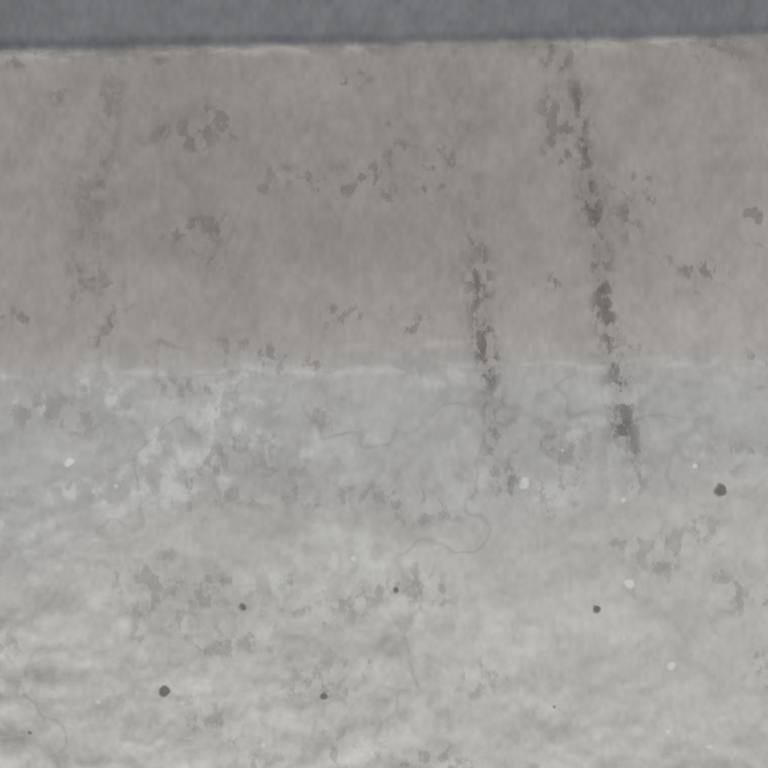
Give the GLSL for this texture, as a WebGL 1 fragment shader.

```glsl
precision highp float;
uniform vec2 u_resolution;

#define BAND_COLOR vec3(0.440, 0.447, 0.458)
#define WALL_COLOR vec3(0.562, 0.545, 0.527)
#define COOL_COLOR vec3(0.626, 0.624, 0.620)
#define PALE_COLOR vec3(0.684, 0.677, 0.655)
#define STAIN_COLOR vec3(0.390, 0.370, 0.365)
#define CHALK_COLOR vec3(0.765, 0.770, 0.765)
#define JOINT_HEIGHT 0.508
#define BAND_HEIGHT 0.932
#define GRAIN 0.026
#define SPOT_CELLS 11.0

float hash(vec2 p) {
  vec3 q = fract(vec3(p.xyx) * 0.1031);
  q += dot(q, q.yzx + 33.33);
  return fract((q.x + q.y) * q.z);
}

float noise(vec2 p) {
  vec2 i = floor(p), f = fract(p);
  f = f * f * (3.0 - 2.0 * f);
  return mix(mix(hash(i), hash(i + vec2(1.0, 0.0)), f.x),
             mix(hash(i + vec2(0.0, 1.0)), hash(i + 1.0), f.x), f.y);
}

float fbm(vec2 p) {
  float sum = 0.0, amp = 0.5;
  for (int i = 0; i < 5; i++) {
    sum += amp * noise(p);
    p = mat2(1.6, 1.2, -1.2, 1.6) * p + 7.3;
    amp *= 0.5;
  }
  return sum;
}

// Soft line of the given half width
float line(float d, float width) {
  return exp(-d * d / (width * width));
}

// Worn stain running down the wall, broken into fine flecks
float streak(vec2 p, float center, float width, float top, float bottom) {
  float wander = 0.022 * (fbm(vec2(p.y * 11.0, width * 900.0)) - 0.48);
  float body = line(p.x - center - wander, width);
  float ends = smoothstep(bottom - 0.02, bottom + 0.05, p.y)
             * (1.0 - smoothstep(top - 0.04, top + 0.01, p.y));
  float patches = smoothstep(0.3, 0.6, fbm(p * vec2(38.0, 20.0) + width * 900.0));
  float flecks = smoothstep(0.4, 0.62, fbm(p * vec2(105.0, 75.0)));
  return body * ends * (0.2 + 0.8 * patches) * (0.22 + 0.78 * flecks);
}

// Uneven pits (x) and chalk dots (y) scattered over a jittered grid
vec2 spots(vec2 p) {
  vec2 cell = floor(p * SPOT_CELLS), cover = vec2(0.0);
  float ragged = 0.004 * (noise(p * 140.0) - 0.5);
  for (int j = -1; j <= 1; j++) {
    for (int i = -1; i <= 1; i++) {
      vec2 id = cell + vec2(float(i), float(j));
      vec2 center = (id + vec2(hash(id + 3.1), hash(id + 8.7))) / SPOT_CELLS;
      float radius = mix(0.002, 0.0075, pow(hash(id + 21.4), 2.0));
      float d = length(p - center) + ragged - radius;
      float kind = step(hash(id + 40.9), 0.38);
      float present = step(hash(id + 61.3), mix(0.36, 0.03, smoothstep(0.35, 0.5, center.y)));
      cover = max(cover, (1.0 - smoothstep(-0.0025, 0.0025, d)) * present * vec2(kind, 1.0 - kind));
    }
  }
  return cover;
}

void main() {
  vec2 p = gl_FragCoord.xy / u_resolution;
  float cloud = fbm(p * 4.0) - 0.48;
  float mottle = fbm(p * 19.0 + 31.0) - 0.48;
  float fine = fbm(p * vec2(75.0, 60.0) + 11.0) - 0.48;

  // Broad tones: warm wall, cool middle, pale floor
  float joint = JOINT_HEIGHT + 0.02 * p.x + 0.012 * (fbm(vec2(p.x * 14.0, 4.0)) - 0.48);
  float above = smoothstep(-0.03, 0.045, p.y - joint + 0.04 * mottle);
  float floorMix = 1.0 - smoothstep(0.16, 0.42, p.y + 0.3 * cloud - 0.1 * p.x);
  vec3 wall = WALL_COLOR + 0.042 * (1.0 - smoothstep(0.5, 0.72, p.y));
  wall += 0.025 * smoothstep(0.55, 1.0, p.x) * (1.0 - smoothstep(0.7, 1.0, p.y));
  vec3 color = mix(mix(COOL_COLOR, PALE_COLOR, floorMix), wall, above);
  color += mix(0.07, 0.045, above) * cloud + 0.07 * mottle;

  // Raised plaster, lit from above, strongest at lower left
  vec2 q = p + 0.06 * vec2(fbm(p * 8.0), fbm(p * 8.0 + 19.0));
  vec2 slanted = vec2(q.x + 0.6 * q.y, q.y - 0.3 * q.x) * vec2(17.0, 25.0);
  float relief = fbm(slanted) - fbm(slanted + vec2(0.08, 0.26));
  float crust = 1.0 - smoothstep(0.1, 0.5, p.y + 0.3 * p.x);
  color += relief * (0.09 + 0.2 * crust) * (1.0 - above);

  // Thin curved cracks between plaster layers
  float contour = fbm(p * 3.5 + 5.0) - 0.5 + 0.06 * mottle;
  float crack = line(contour, 0.007) * smoothstep(0.4, 0.65, noise(p * 9.0 + 3.0));
  color -= 0.04 * crack * (1.0 - above);

  // Chalky smears, and broken chalk along the joint
  float smear = smoothstep(0.48, 0.7, fbm(p * vec2(9.0, 17.0) + 52.0));
  smear *= smoothstep(0.36, 0.66, fbm(p * vec2(55.0, 42.0) + 8.0));
  smear *= (1.0 - above) * mix(0.65, 0.3, smoothstep(0.2, 0.7, p.x));
  float wear = smoothstep(0.38, 0.66, fbm(p * vec2(26.0, 60.0)));
  float chalk = line(p.y - joint, 0.007) + 0.7 * line(p.y - joint - 0.032, 0.007) * line(p.x - 0.5, 0.16);
  color = mix(color, CHALK_COLOR, clamp(smear + 0.38 * chalk * wear, 0.0, 1.0));

  // Long stains and scattered scuffs
  float drop = 1.0 - p.y;
  float stain = streak(p, 0.582 + 0.09 * drop + 0.06 * drop * drop, 0.018, 0.95, 0.34);
  stain += streak(p, 0.722 + 0.165 * drop, 0.019, 0.91, 0.35);
  stain += 0.5 * streak(p, 0.145 - 0.18 * (drop - 0.15), 0.025, 0.92, 0.58);
  float scuff = smoothstep(0.52, 0.68, fbm(p * vec2(11.0, 17.0) + 80.0));
  scuff *= smoothstep(0.47, 0.66, fbm(p * vec2(85.0, 65.0) + 40.0));
  stain += scuff * mix(0.3, 0.55, above);
  color = mix(color, STAIN_COLOR, clamp(stain * 0.72, 0.0, 0.75));

  // Pits and dots
  vec2 dots = spots(p);
  color = mix(color, STAIN_COLOR - 0.02, dots.x * 0.8);
  color = mix(color, CHALK_COLOR + 0.03, dots.y * 0.75);

  // Dark top band with a worn lower lip
  float lip = BAND_HEIGHT + 0.022 * p.x + 0.012 * (fbm(vec2(p.x * 16.0, p.y * 30.0)) - 0.48);
  float band = smoothstep(-0.006, 0.006, p.y - lip);
  vec3 bandColor = BAND_COLOR + 0.05 * mottle;
  bandColor -= 0.06 * line(p.y - lip - 0.009, 0.007) * (1.0 - 0.6 * p.x);
  color = mix(color, bandColor, band);
  color += 0.09 * line(p.y - lip + 0.005, 0.008) * (wear - 0.3);

  // Fine grain, drawn out slightly downwards
  float grain = noise(p * vec2(190.0, 100.0)) - 0.5;
  color += GRAIN * (grain + 2.2 * fine);
  gl_FragColor = vec4(clamp(color, 0.0, 1.0), 1.0);
}
```
